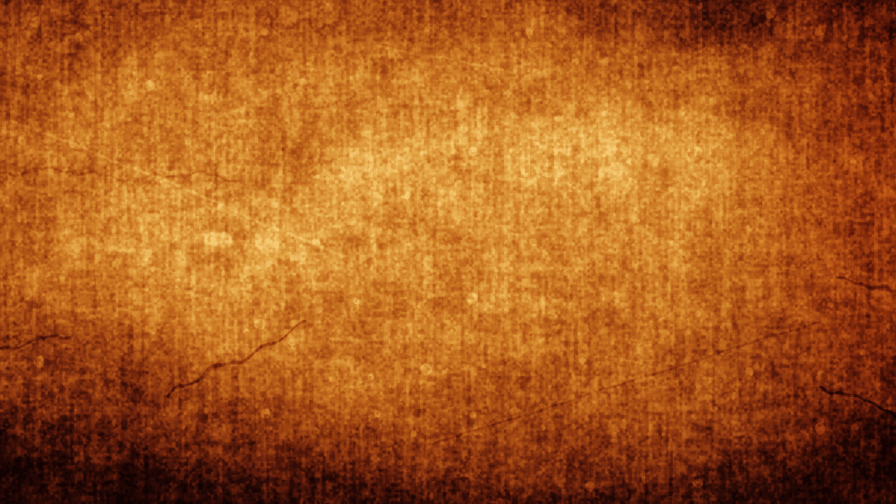
Give the GLSL for this texture, as a Shadertoy shader.

```glsl
// Draws a worn amber canvas: a glowing middle, scorched borders, woven grain, cracks and chips.

// Tone runs from 0 (charred) to 7 (pale gold).
const vec3 RAMP[8] = vec3[8](
    vec3(0.07, 0.01, 0.01), vec3(0.18, 0.04, 0.02),
    vec3(0.38, 0.11, 0.04), vec3(0.57, 0.22, 0.06),
    vec3(0.71, 0.35, 0.09), vec3(0.81, 0.49, 0.15),
    vec3(0.89, 0.64, 0.27), vec3(0.96, 0.79, 0.45));
const vec2 GLOW_CENTER = vec2(0.47, 0.60);
const vec2 GLOW_FALLOFF = vec2(8.0, 12.5);
const float GLOW_TONE = 5.75;
const float STAIN_AMOUNT = 2.5;
const float THREAD_AMOUNT = 1.3;
const float GRAIN_AMOUNT = 2.0;
const float CRACK_DEPTH = 1.3;
const float SCRATCH_LIFT = 0.7;
const float CHIP_LIFT = 1.4;
const int SCRATCH_COUNT = 36;

vec2 hash2(vec2 p) {
    vec3 q = fract(p.xyx * vec3(0.1031, 0.1030, 0.0973));
    q += dot(q, q.yzx + 33.33);
    return fract((q.xx + q.yz) * q.zy);
}

// Smooth cellular noise centred on zero: random values blended around jittered points.
float cells(vec2 p) {
    vec2 id = floor(p), f = fract(p);
    float sum = 0.0, weight = 0.0;
    for (int y = -1; y <= 1; y++)
    for (int x = -1; x <= 1; x++) {
        vec2 o = vec2(x, y);
        vec2 d = o + 0.15 + 0.7 * hash2(id + o) - f;
        float w = exp(-6.0 * dot(d, d));
        sum += w * hash2(id + o + 71.0).x;
        weight += w;
    }
    return sum / weight - 0.5;
}

// Layered sines that make straight edges ragged.
vec2 wobble(vec2 p) {
    return sin(p.yx * 23.0 + vec2(0.4, 2.1)) * 0.007
         + sin(p.yx * 61.0 + p * 37.0) * 0.004
         + sin(p.yx * 147.0 - p * 91.0) * 0.002;
}

float stroke(vec2 p, vec2 a, vec2 b, float width) {
    vec2 pa = p - a, ba = b - a;
    float d = length(pa - ba * clamp(dot(pa, ba) / dot(ba, ba), 0.0, 1.0));
    return 1.0 - smoothstep(width, width + 0.004, d);
}

// Broad light: central glow, a second warm pool, scorched upper right.
float glow(vec2 uv) {
    vec2 d = uv - GLOW_CENTER;
    float tone = GLOW_TONE - dot(GLOW_FALLOFF, d * d);
    vec2 pool = (uv - vec2(0.71, 0.68)) / vec2(0.11, 0.13);
    vec2 scorch = (uv - vec2(0.76, 1.0)) / vec2(0.17, 0.13);
    return max(tone, 0.5) + 0.5 * exp(-dot(pool, pool)) - 1.0 * exp(-dot(scorch, scorch));
}

float cracks(vec2 p) {
    vec2 q = p + wobble(p);
    float c = stroke(q, vec2(0.33, 0.21), vec2(0.61, 0.36), 0.001);
    c = max(c, 0.5 * stroke(p + 0.2 * wobble(p), vec2(0.86, 0.12), vec2(1.62, 0.36), 0.0005));
    c = max(c, 0.8 * stroke(q, vec2(0.0, 0.31), vec2(0.15, 0.33), 0.001));
    c = max(c, 0.6 * stroke(q, vec2(0.0, 0.66), vec2(0.48, 0.645), 0.001));
    c = max(c, 0.9 * stroke(q, vec2(1.62, 0.24), vec2(1.78, 0.17), 0.001));
    return max(c, 0.8 * stroke(q, vec2(1.66, 0.45), vec2(1.78, 0.41), 0.001));
}

// Long pale scratches at the upper left, then short random ones.
float scratches(vec2 p) {
    vec2 q = p + 0.25 * wobble(p);
    float s = stroke(q, vec2(0.02, 0.76), vec2(0.31, 0.65), 0.001);
    s = max(s, 0.7 * stroke(q, vec2(0.31, 0.65), vec2(0.68, 0.49), 0.0005));
    s = max(s, 0.8 * stroke(q, vec2(0.75, 0.91), vec2(1.0, 0.86), 0.0005));
    for (int i = 0; i < SCRATCH_COUNT; i++) {
        vec2 h = hash2(vec2(float(i), 5.0)), k = hash2(vec2(float(i), 19.0));
        vec2 start = h * vec2(1.78, 1.0);
        float angle = k.x < 0.5 ? 1.57 + 0.5 * (k.y - 0.5) : 2.4 + 1.5 * k.y;
        vec2 reach = vec2(cos(angle), sin(angle)) * (0.04 + 0.14 * k.x);
        s = max(s, 0.5 * stroke(q, start, start + reach, 0.0002));
    }
    return s;
}

// Scattered round flakes, one per chosen cell, and a torn flake left of centre.
float chips(vec2 p) {
    vec2 q = p + 0.5 * wobble(p), g = q * 9.0;
    vec2 id = floor(g), h = hash2(id + 43.0);
    float d = length(fract(g) - 0.25 - 0.5 * hash2(id + 9.0)) / 9.0;
    float radius = 0.003 + 0.006 * h.y;
    float flake = step(0.68, h.x) * (1.0 - smoothstep(radius, radius + 0.004, d));
    float torn = length((p + wobble(p) - vec2(0.43, 0.525)) / vec2(1.7, 1.0));
    return max(0.7 * flake, 1.0 - smoothstep(0.012, 0.019, torn));
}

void mainImage(out vec4 fragColor, in vec2 fragCoord) {
    vec2 uv = fragCoord / iResolution.xy;
    vec2 p = fragCoord / iResolution.y;

    // Stains, from wide clouds to small blotches
    float stain = 0.35 * cells(p * vec2(3.0, 5.0) + 2.0) + 0.3 * cells(p * vec2(8.0, 11.0))
                + 0.25 * cells(p * 24.0 + 7.0) + 0.2 * cells(p * 52.0);
    // Weave and grain
    float thread = 0.65 * cells(p * vec2(150.0, 11.0)) + 0.35 * cells(p * vec2(16.0, 130.0));
    float grain = 0.6 * cells(p * 170.0) + 0.4 * cells(p * 95.0 + 31.0);

    float tone = glow(uv) + STAIN_AMOUNT * stain + THREAD_AMOUNT * thread + GRAIN_AMOUNT * grain;
    tone += SCRATCH_LIFT * scratches(p) + CHIP_LIFT * chips(p) - CRACK_DEPTH * cracks(p);

    tone = clamp(tone, 0.0, 6.99);
    int stop = int(tone);
    vec3 color = mix(RAMP[stop], RAMP[stop + 1], fract(tone));
    color *= mix(vec3(1.0), vec3(1.0, 0.88, 0.8), smoothstep(0.8, 1.0, uv.x));
    fragColor = vec4(color, 1.0);
}
```
